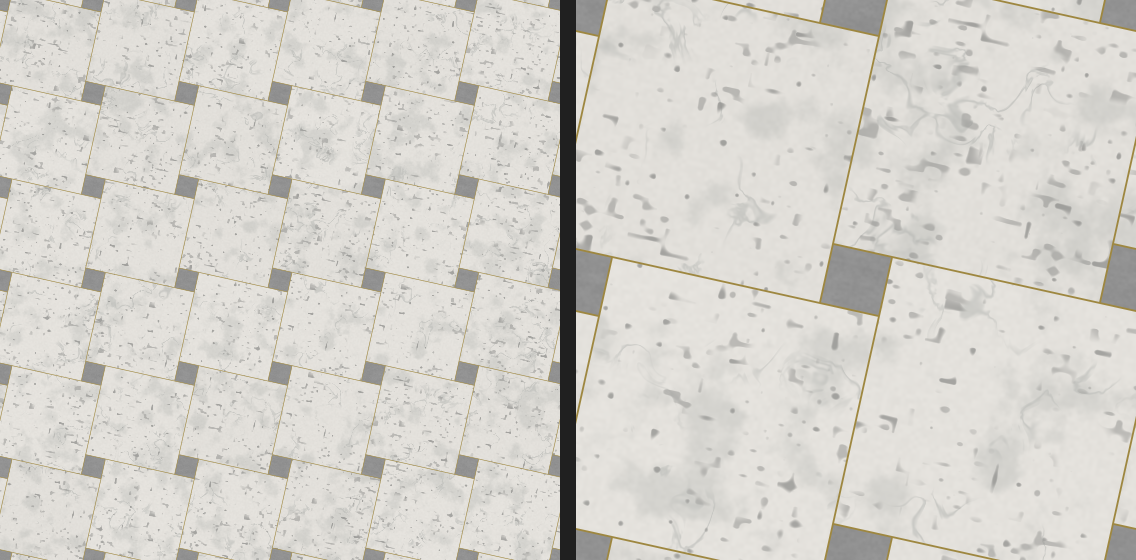
Left, the full canvas; right, a detail of the centre.
Give the GLSL for this pattern, as a three.js fragment shader.

```glsl
// Pinwheel floor of large speckled marble squares and small grey squares with thin gold joints.
varying vec2 vUv;

const float REPEATS = 6.0;
const float SMALL_SIDE = 0.2164;   // in repeats; also the sine of the tilt
const float LARGE_SIDE = sqrt(1.0 - SMALL_SIDE * SMALL_SIDE);   // cosine of the tilt
const float JOINT_WIDTH = 0.0066;

const vec3 MARBLE_LIGHT = vec3(0.89, 0.88, 0.86);
const vec3 MARBLE_SHADE = vec3(0.805, 0.803, 0.785);
const vec3 MARBLE_VEIN = vec3(0.73, 0.735, 0.72);
const vec3 MARBLE_FLECK = vec3(0.56, 0.56, 0.55);
const vec3 GREY_STONE = vec3(0.57);
const vec3 GOLD = vec3(0.62, 0.53, 0.25);

float hash(vec2 p) {
  vec3 a = fract(p.xyx * 0.1031);
  a += dot(a, a.yzx + 33.33);
  return fract((a.x + a.y) * a.z);
}

float noise(vec2 p) {
  vec2 i = floor(p);
  vec2 f = fract(p);
  f = f * f * (3.0 - 2.0 * f);
  float low = mix(hash(i), hash(i + vec2(1.0, 0.0)), f.x);
  float high = mix(hash(i + vec2(0.0, 1.0)), hash(i + 1.0), f.x);
  return mix(low, high, f.y);
}

float fbm(vec2 p) {
  float sum = 0.0;
  float amplitude = 0.5;
  for (int i = 0; i < 5; i++) {
    sum += amplitude * noise(p);
    p = mat2(1.6, 1.2, -1.2, 1.6) * p + 7.3;
    amplitude *= 0.5;
  }
  return sum;
}

vec2 tilt(vec2 p) {
  return vec2(LARGE_SIDE * p.x - SMALL_SIDE * p.y, SMALL_SIDE * p.x + LARGE_SIDE * p.y);
}

// Random noise offset for a tile; ids wrap so opposite edges agree.
vec2 tileOffset(vec2 id) {
  vec2 wrapped = mod(id, REPEATS) * 2.0;
  return 40.0 * vec2(hash(wrapped + 3.0), hash(wrapped + 51.0));
}

// Share of a pixel covered by a line of the given width.
float lineCoverage(float d, float width, float pixel) {
  float near = max(d - 0.5 * pixel, -0.5 * width);
  float far = min(d + 0.5 * pixel, 0.5 * width);
  return clamp((far - near) / pixel, 0.0, 1.0);
}

vec3 marble(vec2 p, vec2 offset) {
  float clouds = fbm(p * 6.0 + offset);
  vec2 warp = vec2(noise(p * 9.0 + offset.yx), noise(p * 9.0 + offset + 17.0));
  float ridge = abs(fbm(p * 4.5 + 0.7 * warp + offset.yx) - 0.48);
  float patches = noise(p * 5.0 + offset + 29.0);

  // Soft clouds, broken veins and fine grain
  vec3 color = mix(MARBLE_LIGHT, MARBLE_SHADE, 0.75 * smoothstep(0.47, 0.72, clouds));
  float vein = (1.0 - smoothstep(0.0, 0.035, ridge)) * smoothstep(0.42, 0.75, patches);
  color = mix(color, MARBLE_VEIN, 0.6 * vein);
  color += 0.02 * (noise(p * 64.0 + offset) - 0.5);

  // Clustered small flecks and a few darker spots
  float flecks = smoothstep(0.74, 0.9, noise(p * vec2(26.0, 36.0) + offset));
  flecks *= smoothstep(0.4, 0.65, noise(p * 7.0 + offset + 61.0));
  float spots = smoothstep(0.87, 0.97, noise(p * 23.0 + offset.yx + 11.0));
  return mix(color, MARBLE_FLECK, max(0.5 * flecks, 0.75 * spots));
}

vec3 greyStone(vec2 p, vec2 offset) {
  float streaks = fbm(p * vec2(14.0, 30.0) + offset);
  float grain = noise(p * 90.0 + offset);
  return GREY_STONE + 0.05 * (streaks - 0.48) + 0.025 * (grain - 0.5);
}

void main() {
  vec2 p = vUv * REPEATS;
  float pixel = max(fwidth(p.x), 0.0001);
  vec2 cell = floor(p + 0.5);
  vec2 local = tilt(p - cell);
  float halfSmall = 0.5 * SMALL_SIDE;

  // Four quarter turns find the nearest joint and the large tile underneath
  float joint = 1.0;
  vec2 arm = local;
  vec2 corner = vec2(0.5);
  vec2 owner = corner;
  for (int i = 0; i < 4; i++) {
    joint = min(joint, length(vec2(max(-halfSmall - arm.x, 0.0), arm.y - halfSmall)));
    if (arm.x > -halfSmall && arm.y > halfSmall) owner = corner;
    arm = vec2(arm.y, -arm.x);
    corner = vec2(-corner.y, corner.x);
  }

  // Large tiles with a slight change of tone
  vec2 center = cell + owner;
  vec2 offset = tileOffset(center - 0.5);
  vec3 color = marble(tilt(p - center), offset);
  color += 0.012 * (fract(offset.x) - 0.5);

  // Small squares, then joints
  float square = max(abs(local.x), abs(local.y)) - halfSmall;
  float inside = clamp(0.5 - square / pixel, 0.0, 1.0);
  color = mix(color, greyStone(local, tileOffset(cell)), inside);
  color = mix(color, GOLD, lineCoverage(joint, JOINT_WIDTH, pixel));

  gl_FragColor = vec4(color, 1.0);
}
```
